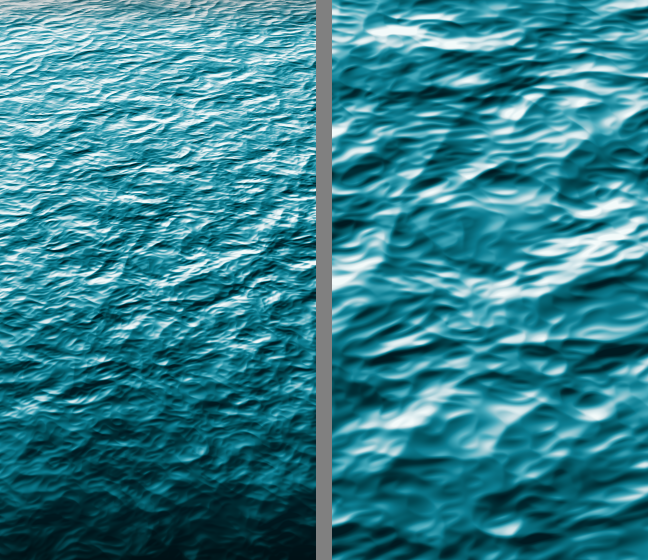
Left: the whole. Right: its middle third, enlarged.
A Shadertoy shader for this texture:

```glsl
// Teal sea seen at a slant: wind chop shrinking towards a hidden horizon.
// A height field of folded gradient noise is laid on a perspective plane;
// its slope towards the light picks a tone from a dark-to-sky colour ramp.

const float HORIZON = 1.5;                // in canvas heights
const vec2 WAVE_DENSITY = vec2(27.0, 45.0);
const vec2 LIGHT_STEP = vec2(-0.018, 0.045);

vec2 hashGradient(vec2 cell) {
    vec3 q = fract(cell.xyx * vec3(0.1031, 0.1030, 0.0973));
    q += dot(q, q.yzx + 33.33);
    float angle = 6.2832 * fract((q.x + q.y) * q.z);
    return vec2(cos(angle), sin(angle));
}

float gradientNoise(vec2 p) {
    vec2 i = floor(p), f = p - i;
    vec2 u = f * f * f * (f * (f * 6.0 - 15.0) + 10.0);
    float a = dot(hashGradient(i), f);
    float b = dot(hashGradient(i + vec2(1, 0)), f - vec2(1, 0));
    float c = dot(hashGradient(i + vec2(0, 1)), f - vec2(0, 1));
    float d = dot(hashGradient(i + vec2(1, 1)), f - vec2(1, 1));
    return mix(mix(a, b, u.x), mix(c, d, u.x), u.y);
}

vec2 turn(vec2 p, float angle) {
    float c = cos(angle), s = sin(angle);
    return vec2(c * p.x - s * p.y, s * p.x + c * p.y);
}

// Noise folded at zero into peaked crests
float crest(vec2 p) {
    float n = gradientNoise(p);
    return 1.0 - 2.0 * sqrt(n * n + 0.0012);
}

// Swell plus crossing trains of chop; detail fades the small ones far away
float waterHeight(vec2 p, float detail) {
    p += 0.4 * vec2(gradientNoise(p * 0.45), gradientNoise(p * 0.45 + 31.7));
    float h = 0.85 * gradientNoise(turn(p, -0.35) * 0.38);
    h += 0.40 * crest(turn(p, -0.65) * vec2(0.55, 0.75) + 7.3);
    h += 0.21 * crest(turn(p, 0.55) * vec2(1.0, 1.35) + 19.1) * mix(0.7, 1.0, detail);
    h += 0.075 * crest(turn(p, -0.4) * vec2(2.0, 2.9) + 43.9) * detail;
    return h;
}

float slopeToLight(vec2 p, float detail) {
    float rise = waterHeight(p + LIGHT_STEP, detail) - waterHeight(p - LIGHT_STEP, detail);
    return rise / (2.0 * length(LIGHT_STEP));
}

float rampStep(float from, float to, float t) {
    return clamp((t - from) / (to - from), 0.0, 1.0);
}

vec3 waterRamp(float t) {
    vec3 abyss = vec3(0.00, 0.10, 0.13), deep = vec3(0.00, 0.18, 0.21);
    vec3 petrol = vec3(0.01, 0.34, 0.39), teal = vec3(0.05, 0.50, 0.58);
    vec3 aqua = vec3(0.28, 0.67, 0.74), haze = vec3(0.58, 0.78, 0.82);
    vec3 sky = vec3(0.79, 0.88, 0.90), glare = vec3(0.95, 0.98, 0.98);
    vec3 c = mix(abyss, deep, rampStep(-0.10, 0.08, t));
    c = mix(c, petrol, rampStep(0.08, 0.26, t));
    c = mix(c, teal, rampStep(0.26, 0.47, t));
    c = mix(c, aqua, rampStep(0.47, 0.655, t));
    c = mix(c, haze, rampStep(0.655, 0.80, t));
    c = mix(c, sky, rampStep(0.80, 0.92, t));
    return mix(c, glare, rampStep(0.92, 1.15, t));
}

vec3 seaColor(vec2 uv, float aspect) {
    // Perspective plane
    float distanceAway = 1.0 / (HORIZON - uv.y);
    vec2 plane = vec2((uv.x - 0.5 * aspect) * distanceAway, distanceAway);
    vec2 p = plane * WAVE_DENSITY + 60.0;
    float detail = 1.0 - 0.8 * smoothstep(1.0, 2.0, distanceAway);

    // Sky reflection grows with distance, in broad slanted patches
    float tone = 0.02 + 1.08 * uv.y - 0.36 * uv.y * uv.y;
    tone -= 0.12 * (uv.x / aspect - 0.5);
    tone += 0.16 * gradientNoise(turn(p, -0.5) * vec2(0.11, 0.18) + 5.0);

    // Slopes lit by the sky flare up more than shaded ones sink
    float contrast = mix(0.19, 0.40, smoothstep(0.05, 0.5, uv.y));
    float glint = -contrast * slopeToLight(p, detail);
    tone += glint + 0.3 * max(glint, 0.0);

    // Fine wind scratches
    float gust = smoothstep(-0.1, 0.4, gradientNoise(p * 0.4 + 11.0));
    float scratch = gradientNoise(turn(p, -0.6) * vec2(1.3, 5.5));
    tone += 1.1 * contrast * gust * detail * scratch;

    // Dim lower edge and grey upper edge
    vec3 color = waterRamp(tone);
    color *= mix(0.65, 1.0, smoothstep(-0.02, 0.12, uv.y));
    float topShade = smoothstep(0.93, 1.02, uv.y);
    float grey = dot(color, vec3(0.3, 0.5, 0.2));
    return mix(color, mix(color, vec3(grey), 0.35) * 0.82, topShade);
}

void mainImage(out vec4 fragColor, in vec2 fragCoord) {
    float aspect = iResolution.x / iResolution.y;
    vec3 sum = vec3(0.0);
    // Four samples per pixel smooth the distant chop
    for (int i = 0; i < 4; i++) {
        vec2 offset = vec2(i % 2, i / 2) * 0.5 - 0.25;
        sum += seaColor((fragCoord + offset) / iResolution.y, aspect);
    }
    fragColor = vec4(sum / 4.0, 1.0);
}
```
